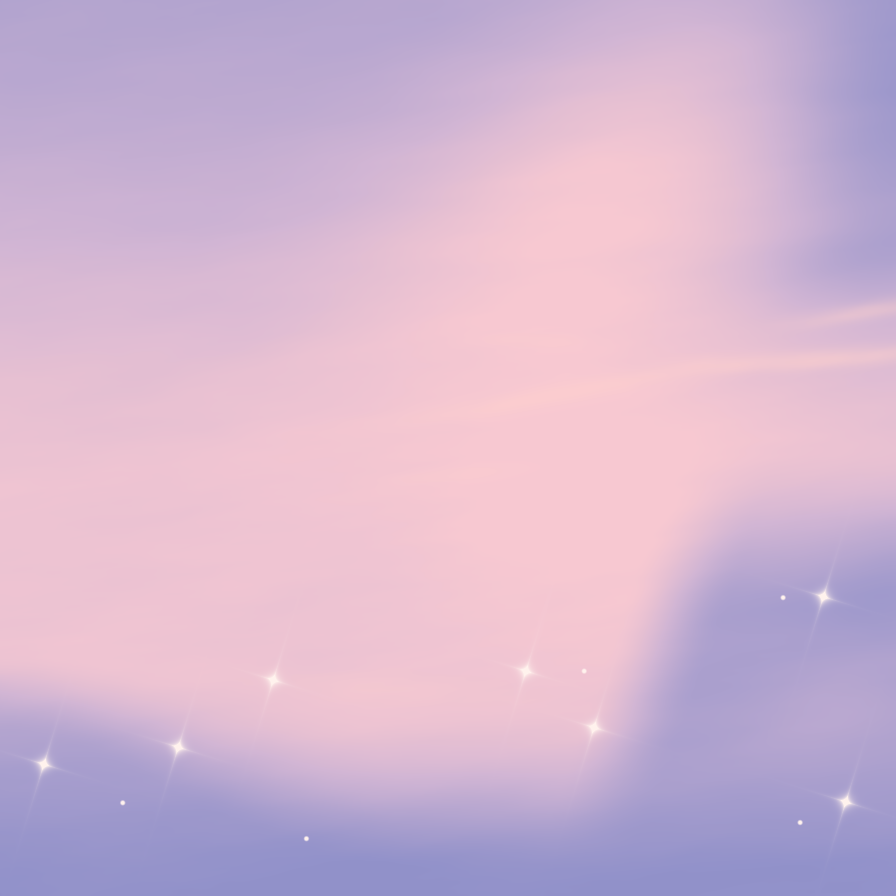
Write a Shadertoy shader that draws this background.

```glsl
const vec3 PERIWINKLE = vec3(0.57, 0.57, 0.79);
const vec3 LILAC = vec3(0.82, 0.71, 0.83);
const vec3 ROSE = vec3(0.97, 0.785, 0.82);
const vec3 PEACH = vec3(1.0, 0.82, 0.80);
const vec3 SPARK = vec3(1.0, 0.95, 0.93);

const vec2 SPARKLES[7] = vec2[7](
    vec2(0.049, 0.147), vec2(0.199, 0.166), vec2(0.305, 0.241), vec2(0.587, 0.251),
    vec2(0.663, 0.188), vec2(0.919, 0.334), vec2(0.944, 0.105));
const vec2 SPECKS[5] = vec2[5](
    vec2(0.137, 0.104), vec2(0.342, 0.064), vec2(0.874, 0.333),
    vec2(0.652, 0.251), vec2(0.893, 0.082));

vec2 rotate(vec2 p, float angle) {
    float c = cos(angle), s = sin(angle);
    return vec2(c * p.x + s * p.y, c * p.y - s * p.x);
}

// Soft tilted ellipse
float glow(vec2 p, vec2 centre, vec2 radius, float angle) {
    vec2 q = rotate(p - centre, angle) / radius;
    return exp(-dot(q, q));
}

vec2 gradient(vec2 cell) {
    vec3 h = fract(cell.xyx * vec3(0.1031, 0.1030, 0.0973));
    h += dot(h, h.yzx + 33.33);
    float a = 6.2832 * fract((h.x + h.y) * h.z);
    return vec2(cos(a), sin(a));
}

float gradientNoise(vec2 p) {
    vec2 i = floor(p), f = fract(p);
    vec2 u = f * f * f * (f * (f * 6.0 - 15.0) + 10.0);
    vec2 e = vec2(0.0, 1.0);
    float low = mix(dot(gradient(i), f), dot(gradient(i + e.yx), f - e.yx), u.x);
    float high = mix(dot(gradient(i + e), f - e), dot(gradient(i + 1.0), f - 1.0), u.x);
    return mix(low, high, u.y);
}

float fbm(vec2 p) {
    float sum = 0.0, amplitude = 0.5;
    for (int i = 0; i < 4; i++) {
        sum += amplitude * gradientNoise(p);
        p = rotate(p, 0.15) * 2.03 + 7.1;
        amplitude *= 0.5;
    }
    return sum;
}

// Sky warmth, from periwinkle (0.57) to rose (0.97)
float skyWarmth(vec2 p) {
    float warmth = mix(0.70, 0.93, 1.0 - smoothstep(0.42, 1.05, p.y));
    warmth += 0.18 * glow(p, vec2(0.70, 0.83), vec2(0.30, 0.17), 0.6);
    warmth += 0.05 * glow(p, vec2(0.67, 0.47), vec2(0.22, 0.20), 0.0);
    warmth -= 0.16 * glow(p, vec2(1.0, 0.88), vec2(0.13, 0.22), 0.0);
    warmth -= 0.08 * glow(p, vec2(0.95, 0.705), vec2(0.13, 0.04), 0.2);

    // Slanted shadow on the right
    float edge = mix(0.68, 0.77, (p.y - 0.2) / 0.25);
    float shadow = smoothstep(edge - 0.03, edge + 0.09, p.x)
                 * (1.0 - smoothstep(0.30, 0.52, p.y));
    warmth = mix(warmth, 0.67, shadow);
    warmth -= 0.07 * glow(p, vec2(1.0, 0.37), vec2(0.10, 0.06), 0.5);

    // Dusk along the bottom
    float sweep = smoothstep(0.0, 0.45, p.x);
    float horizon = mix(0.23, 0.12, sweep);
    float softness = mix(0.045, 0.10, sweep);
    float dusk = mix(0.57, 0.72, smoothstep(0.0, 0.25, p.y));
    warmth = mix(dusk, warmth, smoothstep(horizon - softness, horizon + softness, p.y));
    return warmth + 0.06 * glow(p, vec2(0.92, 0.20), vec2(0.10, 0.05), 0.3);
}

vec3 skyColour(float warmth) {
    vec3 cool = mix(PERIWINKLE, LILAC, clamp((warmth - 0.57) / 0.25, 0.0, 1.0));
    return mix(cool, ROSE, clamp((warmth - 0.82) / 0.15, 0.0, 1.0));
}

// Thin bright cloud streaks
float streaks(vec2 p) {
    float sum = 0.7 * glow(p, vec2(0.92, 0.597), vec2(0.20, 0.011), 0.08);
    sum += 0.6 * glow(p, vec2(0.59, 0.553), vec2(0.14, 0.011), 0.17);
    sum += 0.6 * glow(p, vec2(0.98, 0.654), vec2(0.11, 0.010), 0.18);
    sum += 0.4 * glow(p, vec2(0.59, 0.619), vec2(0.06, 0.010), 0.0);
    sum += 0.4 * glow(p, vec2(0.50, 0.467), vec2(0.06, 0.008), 0.12);
    return sum + 0.25 * glow(p, vec2(0.43, 0.232), vec2(0.15, 0.014), -0.06);
}

float ray(float along, float across, float len, float width) {
    return exp(-abs(along) / len - abs(across) / width);
}

float sparkle(vec2 p) {
    vec2 q = rotate(p, -0.30);
    float core = ray(q.y, q.x, 0.007, 0.0025) + ray(q.x, q.y, 0.007, 0.0025);
    float flare = ray(q.y, q.x, 0.032, 0.0015) + 0.7 * ray(q.x, q.y, 0.026, 0.0015);
    return core + 0.28 * flare + 0.35 * exp(-dot(p, p) / 0.00008);
}

void mainImage(out vec4 fragColor, in vec2 fragCoord) {
    vec2 p = fragCoord / iResolution.xy;
    float wisps = fbm(rotate(p, 0.14) * vec2(4.0, 19.0));
    float drift = fbm(p * 3.0 + 4.0);

    vec2 warped = p + vec2(0.02, 0.012) * drift;
    vec3 colour = skyColour(skyWarmth(warped) + 0.035 * wisps);
    float streak = streaks(p + vec2(0.0, 0.012 * drift)) * (0.8 + wisps);
    colour = mix(colour, PEACH, clamp(streak, 0.0, 1.0));

    // Sparkles and small specks
    float light = 0.0;
    for (int i = 0; i < 7; i++) light += sparkle(p - SPARKLES[i]);
    for (int i = 0; i < 5; i++) {
        light += 1.0 - smoothstep(0.0012, 0.0038, length(p - SPECKS[i]));
    }
    colour = mix(colour, SPARK, clamp(light, 0.0, 1.0));
    fragColor = vec4(colour, 1.0);
}
```
